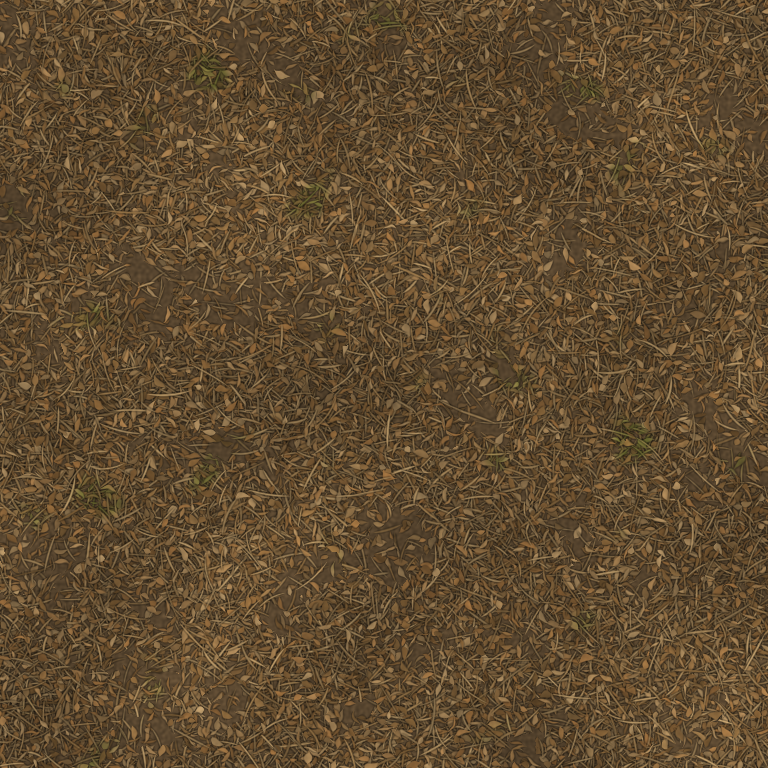
Reproduce this texture procedurally as a WebGL 2 fragment shader.

```glsl
#version 300 es
precision highp float;
precision highp int;
// Dry ground litter: ragged flakes and thin straw scattered over dark soil.
// Each layer holds one piece per cell of a turned grid, painted from bottom
// to top; gradient noise frays the outlines, thins the cover and adds green.

uniform vec2 u_resolution;
out vec4 fragColor;

const int LAYERS = 11;
const float FLAKE_CELLS = 42.0;                // cells per canvas height
const float LONG_STRAW_CELLS = 17.0;
const float SHORT_STRAW_CELLS = 27.0;
const vec2 FLAKE_LENGTH = vec2(0.18, 0.47);    // half length, in cells
const vec2 STRAW_LENGTH = vec2(0.26, 0.48);
const vec2 FLAKE_WIDTH = vec2(0.0014, 0.0046); // half width, in canvas units
const vec2 STRAW_WIDTH = vec2(0.0008, 0.0014);
const float FRAY_SCALE = 95.0;
const float FRAY_AMOUNT = 0.0022;
const float EDGE_SOFTNESS = 0.0013;
const float SHADOW_REACH = 0.0030;
const float SHADOW_DEPTH = 0.29;
const vec2 LIGHT_RANGE = vec2(0.83, 1.17);
const float PATCH_SCALE = 9.0;
const float BARE_COVER = 0.25;                 // share of litter left on bare soil
const mat2 TURN = mat2(0.4536, 0.8912, -0.8912, 0.4536);
const vec2 SHIFT = vec2(0.317, 0.731);

const vec3 SOIL = vec3(0.335, 0.265, 0.18);
const vec3 BROWN = vec3(0.42, 0.315, 0.18);
const vec3 RUST = vec3(0.53, 0.375, 0.21);
const vec3 TAN = vec3(0.59, 0.485, 0.335);
const vec3 STRAW = vec3(0.61, 0.505, 0.345);
const vec3 GREEN = vec3(0.39, 0.385, 0.17);

vec3 hash3(vec2 cell, int seed) {
    uvec3 v = uvec3(ivec3(ivec2(cell), seed) + 4096);
    v = v * 1664525u + 1013904223u;
    v.x += v.y * v.z; v.y += v.z * v.x; v.z += v.x * v.y;
    v ^= v >> 16u;
    v.x += v.y * v.z; v.y += v.z * v.x; v.z += v.x * v.y;
    return vec3(v >> 8u) / 16777216.0;
}

float cornerSlope(vec2 cell, vec2 offset) {
    return dot(hash3(cell, 900).xy * 2.0 - 1.0, offset);
}

float gradientNoise(vec2 p) {
    vec2 i = floor(p), f = p - i;
    vec2 s = f * f * (3.0 - 2.0 * f);
    vec2 e = vec2(1.0, 0.0);
    return 1.7 * mix(
        mix(cornerSlope(i, f), cornerSlope(i + e.xy, f - e.xy), s.x),
        mix(cornerSlope(i + e.yx, f - e.yx), cornerSlope(i + e.xx, f - e.xx), s.x), s.y);
}

// Paints one flake or straw blade per cell over the color below
void layLitter(inout vec3 color, vec2 p, int layer, float cells, bool isStraw,
               float cover, float growth, float soft) {
    vec2 lengths = isStraw ? STRAW_LENGTH : FLAKE_LENGTH;
    vec2 widths = isStraw ? STRAW_WIDTH : FLAKE_WIDTH;
    vec2 cell = floor(p * cells);

    // Independent random values from high, middle and low bits of one hash
    vec3 place = hash3(cell, layer * 64 + int(cells));
    vec3 form = fract(place * 64.0);
    vec3 pick = fract(place * 4096.0);
    if (pick.z > cover) return;

    float halfLength = mix(lengths.x, lengths.y, place.z);
    vec2 centre = 0.5 + (place.xy - 0.5) * (1.0 - 2.0 * halfLength);
    vec2 d = (p * cells - cell - centre) / cells;
    halfLength /= cells;
    if (dot(d, d) > halfLength * halfLength * 1.2) return;

    // Bent outline: straw keeps its width, flakes taper unevenly
    vec2 axis = normalize(form.xy - 0.4999);
    d = vec2(dot(d, axis), axis.x * d.y - axis.y * d.x);
    float along = d.x / halfLength;
    float bend = (pick.x - 0.5) * (isStraw ? 0.35 : 0.7);
    d.y -= bend * halfLength * (along * along - 0.3);
    float halfWidth = mix(widths.x, widths.y, form.z * form.z);
    float taper = 1.0 - along * along;
    taper *= isStraw ? 1.0 + along * along : 1.0 + 1.4 * (pick.y - 0.5) * along;
    float edge = abs(d.y) - halfWidth * taper;

    // Contact shadow, then the lit piece
    float shadow = smoothstep(SHADOW_REACH, 0.0, edge) * smoothstep(1.1, 0.7, abs(along));
    color *= 1.0 - SHADOW_DEPTH * shadow;
    vec3 flake = mix(mix(BROWN, RUST, pick.x), TAN, pick.y * pick.y);
    vec3 litter = isStraw ? mix(BROWN, STRAW, sqrt(pick.y)) : flake;
    litter = mix(litter, GREEN, growth * pick.y);
    float side = clamp(d.y / halfWidth, -1.0, 1.0);
    float light = mix(LIGHT_RANGE.x, LIGHT_RANGE.y, fract(pick.y * 7.0 + form.x));
    light *= (1.0 + 0.06 * side) * mix(0.82, 1.04, float(layer) / float(LAYERS - 1));
    color = mix(color, litter * light, smoothstep(soft, -soft, edge));
}

void main() {
    vec2 uv = gl_FragCoord.xy / u_resolution.y;
    float soft = max(EDGE_SOFTNESS, 0.5 / u_resolution.y);

    // Cover, growth and broad mottling
    float clump = gradientNoise(uv * PATCH_SCALE);
    float patches = clump + 0.6 * gradientNoise(uv * PATCH_SCALE * 2.3 + 5.0);
    float cover = mix(BARE_COVER, 1.0, smoothstep(-0.70, 0.0, patches));
    float strawCover = cover * mix(0.55, 1.0, smoothstep(-0.3, 0.4, clump));
    float growth = smoothstep(0.40, 0.75, gradientNoise(uv * 13.0 + 40.0));
    float mottle = gradientNoise(uv * 5.0 + 9.0);

    // Soil with crumbs
    float grit = gradientNoise(uv * 190.0);
    vec3 color = SOIL * (1.0 + 0.12 * grit);

    // Frayed flakes below straight straw
    vec2 fray = FRAY_AMOUNT * vec2(gradientNoise(uv * FRAY_SCALE),
                                   gradientNoise(uv * FRAY_SCALE + 71.0));
    vec2 p = uv;
    for (int k = 0; k < LAYERS; k++) {
        p = TURN * p + SHIFT;
        layLitter(color, p + fray, k, FLAKE_CELLS, false, cover, growth, soft);
        layLitter(color, p, k, SHORT_STRAW_CELLS, true, strawCover, growth, soft);
        layLitter(color, p, k, LONG_STRAW_CELLS, true, strawCover, growth, soft);
    }

    color *= 1.0 + 0.07 * grit + 0.13 * mottle;
    fragColor = vec4(color, 1.0);
}
```
